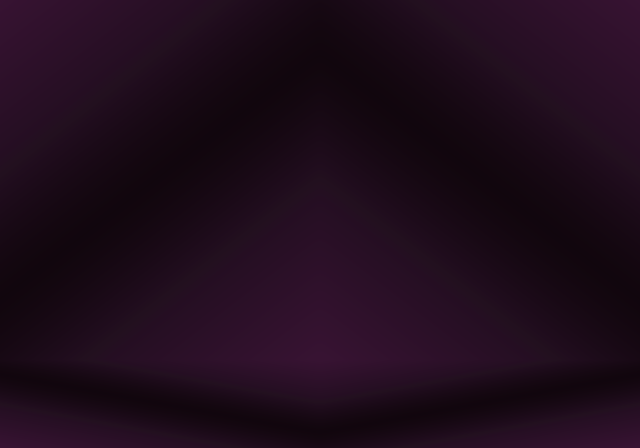
A WebGL 2 fragment shader for this background:

```glsl
#version 300 es
precision highp float;
// A dark plum backdrop: a soft chevron gradient, mirrored left to right,
// stands on a horizon and is reflected in a foreshortened floor.
// One folded coordinate gives the distance to the dark chevron ridge.

uniform vec2 u_resolution;
out vec4 fragColor;

// Colour ramp by distance from the ridge: near black, dusk, then plum.
vec3 plumRamp(float distanceToRidge) {
    const float duskAt = 0.28;
    const float plumAt = 0.69;
    vec3 nearBlack = vec3(0.067, 0.024, 0.052);
    vec3 dusk = vec3(0.137, 0.054, 0.128);
    vec3 plum = vec3(0.220, 0.075, 0.200);

    float inner = pow(clamp(distanceToRidge / duskAt, 0.0, 1.0), 1.4);
    float outer = clamp((distanceToRidge - duskAt) / (plumAt - duskAt), 0.0, 1.0);
    vec3 color = mix(mix(nearBlack, dusk, inner), plum, outer);

    // Faint grey-green crease where the two ramps meet
    float crease = exp(-pow((distanceToRidge - duskAt) / 0.022, 2.0));
    return color + crease * vec3(-0.002, 0.010, -0.006);
}

void main() {
    // Units of canvas height, measured from the top centre downwards
    vec2 p = (gl_FragCoord.xy - vec2(0.5, 0.0) * u_resolution) / u_resolution.y;
    float depth = 1.0 - p.y;

    // Floor: fold back up at the horizon, squeezed vertically
    const float horizon = 0.803;
    float above = depth - horizon;
    float folded = horizon + min(above, -4.2 * above);

    // Chevron: mirrored slope with a slightly rounded spine
    float side = sqrt(p.x * p.x + 0.0001);
    float chevron = folded - 0.77 * side;

    // Rounded distance keeps the dark ridge soft
    float ridge = length(vec2(chevron - 0.118, 0.012));
    fragColor = vec4(plumRamp(ridge), 1.0);
}
```
